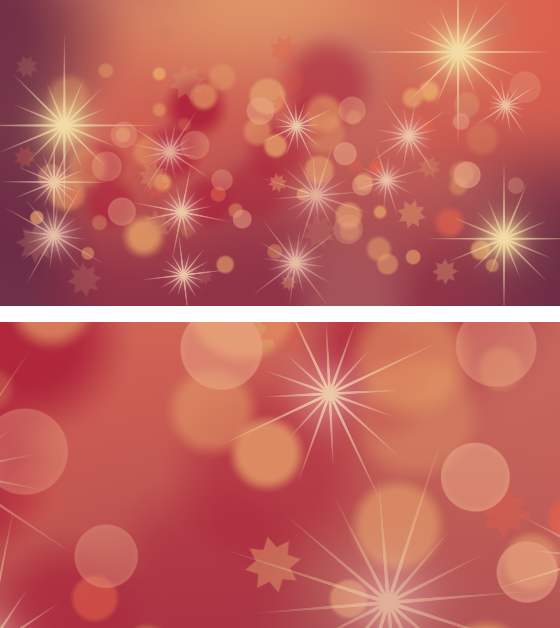
Top: the whole. Bottom: its middle third, enlarged.
Reproduce this background procedurally as a Shadertoy shader.

```glsl
// Warm festive bokeh: blurred discs, translucent stars and shining starbursts on a crimson-amber gradient.

const vec3 PLUM    = vec3(0.41, 0.17, 0.27);
const vec3 WINE    = vec3(0.57, 0.20, 0.28);
const vec3 CRIMSON = vec3(0.66, 0.09, 0.21);
const vec3 CORAL   = vec3(0.80, 0.36, 0.32);
const vec3 FLAME   = vec3(0.88, 0.37, 0.29);
const vec3 DUSTY   = vec3(0.73, 0.45, 0.42);
const vec3 AMBER   = vec3(0.88, 0.60, 0.41);
const vec3 HONEY   = vec3(0.93, 0.67, 0.41);
const vec3 PEACH   = vec3(0.92, 0.66, 0.53);
const vec3 GOLD    = vec3(0.93, 0.86, 0.58);
const vec3 IVORY   = vec3(0.96, 0.86, 0.68);
const vec3 LILAC   = vec3(0.90, 0.70, 0.68);

const int SHADOWS = 9;
const int BOKEH   = 50;
const int DISCS   = 15;
const int STARS   = 26;
const int BURSTS  = 11;
const float RAYS  = 16.0;
const float TAU   = 6.2831853;
// Large bursts: position as a share of the canvas, ray length in canvas heights.
const vec3 BIG_BURSTS[3] = vec3[3](
    vec3(0.115, 0.59, 0.30), vec3(0.818, 0.83, 0.30), vec3(0.90, 0.22, 0.25));

vec4 hash4(float n) {
    return fract(sin(n * vec4(12.99, 78.23, 39.35, 57.11) + 1.7) * 4375.85);
}

float hash2(vec2 p) {
    return fract(sin(dot(p, vec2(127.1, 311.7))) * 4375.85);
}

float noise(vec2 p) {
    vec2 cell = floor(p), f = fract(p);
    f = f * f * (3.0 - 2.0 * f);
    return mix(mix(hash2(cell), hash2(cell + vec2(1, 0)), f.x),
               mix(hash2(cell + vec2(0, 1)), hash2(cell + vec2(1, 1)), f.x), f.y);
}

// Evenly spread point in the unit square.
vec2 scatter(int i, float seed) {
    return fract(vec2(0.7549, 0.5698) * float(i) + vec2(seed, seed * 1.7)
                 + 0.12 * hash4(float(i) + seed * 31.0).xy);
}

float disc(float dist, float radius, float blur) {
    return 1.0 - smoothstep(radius - blur, radius + blur, dist);
}

// Signed distance to the edges of an eight-pointed star.
float starDistance(vec2 p, float radius, float turn) {
    float sector = TAU / 8.0;
    float a = abs(mod(atan(p.y, p.x) + turn, sector) - 0.5 * sector);
    vec2 tip = vec2(radius, 0.0);
    vec2 notch = 0.62 * radius * vec2(cos(0.5 * sector), sin(0.5 * sector));
    vec2 edge = normalize(notch - tip);
    return dot(length(p) * vec2(cos(a), sin(a)) - tip, vec2(edge.y, -edge.x));
}

// Tapered rays of uneven length; every fourth one is full length.
float burstRays(vec2 p, float size, float turn, float seed, float px) {
    float r = length(p), sector = TAU / RAYS;
    float k = floor((atan(p.y, p.x) + turn) / sector + 0.5);
    float a = atan(p.y, p.x) + turn - k * sector;
    k = mod(k, RAYS);
    float reach = size * (mod(k, 4.0) < 0.5 ? 1.0 : mix(0.45, 0.8, hash4(k + seed).x));
    float fade = clamp(1.0 - r * cos(a) / reach, 0.0, 1.0);
    float width = 0.009 * size * fade;
    return (1.0 - smoothstep(width, width + px, abs(r * sin(a)))) * pow(fade, 0.7);
}

vec3 backdrop(vec2 uv, vec2 p) {
    float warp = noise(p * 2.3 + 4.0) - 0.5;
    vec3 col = mix(WINE, CORAL, smoothstep(0.0, 0.62, uv.y + 0.15 * warp));
    col = mix(col, FLAME, 0.7 * smoothstep(0.6, 1.0, uv.x) * smoothstep(0.4, 0.95, uv.y));
    float topGlow = exp(-pow((uv.x - 0.45) / 0.33, 2.0));
    col = mix(col, AMBER, 0.9 * topGlow * smoothstep(0.55, 1.0, uv.y));
    col = mix(col, DUSTY, 0.5 * smoothstep(0.45, 0.85, noise(p * 2.6 + 9.0)));
    float leftShade = 1.0 - smoothstep(0.0, 0.22, uv.x + 0.12 * warp);
    float rightShade = smoothstep(0.75, 1.02, uv.x) * (1.0 - smoothstep(0.15, 0.68, uv.y));
    return mix(col, PLUM, 0.9 * max(leftShade, rightShade));
}

void mainImage(out vec4 fragColor, in vec2 fragCoord) {
    vec2 uv = fragCoord / iResolution.xy;
    float px = 1.0 / iResolution.y;
    vec2 canvas = vec2(iResolution.x * px, 1.0);
    vec2 p = uv * canvas;
    vec3 col = backdrop(uv, p);

    // Deep crimson patches
    for (int i = 0; i < SHADOWS; i++) {
        vec4 h = hash4(float(i) + 11.0);
        vec2 c = (vec2(0.14, 0.25) + vec2(0.5, 0.48) * scatter(i, 0.31)) * canvas;
        float radius = mix(0.05, 0.13, h.x);
        col = mix(col, CRIMSON, mix(0.4, 0.8, h.y) * disc(distance(p, c), radius, radius * 0.45));
    }
    // Blurred warm bokeh
    for (int i = 0; i < BOKEH; i++) {
        vec4 h = hash4(float(i) + 47.0);
        vec2 c = (vec2(0.05, 0.13) + vec2(0.85, 0.66) * scatter(i, 0.63)) * canvas;
        float radius = mix(0.02, 0.066, h.x * h.x);
        vec3 tint = h.w < 0.16 ? FLAME : mix(AMBER, HONEY, h.z);
        col = mix(col, tint, mix(0.15, 0.85, h.y) * disc(distance(p, c), radius, radius * mix(0.15, 0.4, h.z)));
    }
    // Translucent stars
    for (int i = 0; i < STARS; i++) {
        vec4 h = hash4(float(i) + 131.0);
        vec2 q = p - (0.04 + 0.92 * scatter(i, 0.17)) * canvas;
        float d = starDistance(q, mix(0.025, 0.068, h.x), h.y * TAU);
        vec3 tint = h.z < 0.3 ? FLAME : mix(DUSTY, AMBER, h.w);
        col = mix(col, tint, mix(0.2, 0.5, h.w) * (1.0 - smoothstep(-px, px, d)));
    }
    // Crisp pale discs
    for (int i = 0; i < DISCS; i++) {
        vec4 h = hash4(float(i) + 211.0);
        vec2 c = (vec2(0.03, 0.22) + vec2(0.94, 0.5) * scatter(i, 0.82)) * canvas;
        float radius = mix(0.025, 0.056, h.x), d = distance(p, c);
        float rim = 0.85 + 0.15 * smoothstep(0.8, 1.0, d / radius);
        col = mix(col, PEACH, mix(0.3, 0.65, h.y * h.y) * rim * disc(d, radius, px));
    }
    // Small bursts
    for (int i = 0; i < BURSTS; i++) {
        vec4 h = hash4(float(i) + 307.0);
        vec2 q = p - (vec2(0.06, 0.1) + vec2(0.86, 0.6) * scatter(i, 0.45)) * canvas;
        float size = mix(0.11, 0.2, h.x), r = length(q) / size;
        col = mix(col, LILAC, mix(0.4, 0.8, h.y) * exp(-r * r * 14.0));
        col = mix(col, IVORY, mix(0.5, 0.85, h.z) * burstRays(q, size, h.w * TAU, float(i), px));
    }
    // Large golden bursts
    for (int i = 0; i < 3; i++) {
        vec3 burst = BIG_BURSTS[i];
        vec2 q = p - burst.xy * canvas;
        float r = length(q) / burst.z;
        col = mix(col, GOLD, 0.85 * exp(-r * r * 16.0) + 0.12 * exp(-r * r * 3.0));
        col = mix(col, IVORY, 0.85 * burstRays(q, burst.z, 0.0, float(i) * 7.0, px));
    }
    fragColor = vec4(col, 1.0);
}
```
